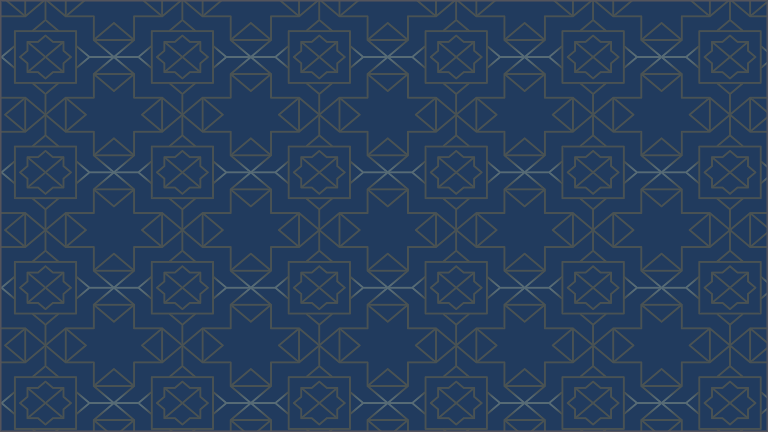
Write a Shadertoy shader that draws this pattern.

```glsl
float segment(vec2 p, vec2 a, vec2 b) {
    vec2 pa = p - a, ba = b - a;
    return length(pa - ba * clamp(dot(pa, ba) / dot(ba, ba), 0.0, 1.0));
}

// Distance to all strapwork in one folded octant; s is the half-cell size
float latticeDistance(vec2 p, vec2 s) {
    p *= s;
    vec2 knee = vec2(0.705, 0.295) * s;

    // Square frame
    float d = segment(p, vec2(0.448, 0.0) * s, vec2(0.448) * s);

    // Eight-pointed star with crossed diagonals
    vec2 notch = vec2(0.263, 0.109) * s;
    d = min(d, segment(p, vec2(0.263) * s, notch));
    d = min(d, segment(p, notch, vec2(0.372, 0.0) * s));
    d = min(d, segment(p, vec2(0.0), vec2(0.263) * s));

    // Chevron and spoke to the next frame
    vec2 node = vec2(0.642, 0.0) * s;
    d = min(d, segment(p, vec2(0.448, 0.194) * s, node));
    d = min(d, segment(p, node, vec2(1.0, 0.0) * s));

    // Crossing, triangle and outline of the large star
    d = min(d, segment(p, knee, vec2(1.0, 0.0) * s));
    d = min(d, segment(p, knee, vec2(1.0, 0.295) * s));
    d = min(d, segment(p, knee, vec2(1.0, 0.59) * s));
    return min(d, segment(p, knee, vec2(0.705) * s));
}

void mainImage(out vec4 fragColor, in vec2 fragCoord) {
    float pixel = 1.0 / iResolution.y;
    vec2 uv = fragCoord * pixel;

    // Repeat the cell, then mirror it into one octant
    vec2 halfCell = vec2(0.15845, 0.1335);
    vec2 q = mod(uv - vec2(0.1053, 0.067) + halfCell, 2.0 * halfCell) - halfCell;
    vec2 cell = abs(q) / halfCell;
    bool upright = cell.y > cell.x;
    float d = latticeDistance(upright ? cell.yx : cell, upright ? halfCell.yx : halfCell);

    // Horizontal links shine paler than the olive lines
    float sheen = smoothstep(0.45, 0.53, cell.x) * smoothstep(0.26, 0.03, cell.y);
    vec3 lineColor = mix(vec3(0.285, 0.32, 0.325), vec3(0.34, 0.42, 0.46), sheen);
    float line = 1.0 - smoothstep(-0.5 * pixel, 0.5 * pixel, d - 0.0022);
    vec3 color = mix(vec3(0.13, 0.23, 0.37), lineColor, line);

    // Thin border around the canvas
    vec2 toEdge = min(uv, iResolution.xy * pixel - uv);
    float border = 1.0 - smoothstep(-0.5 * pixel, 0.5 * pixel, min(toEdge.x, toEdge.y) - 0.0035);
    color = mix(color, vec3(0.33, 0.33, 0.36), border);

    fragColor = vec4(color, 1.0);
}
```
